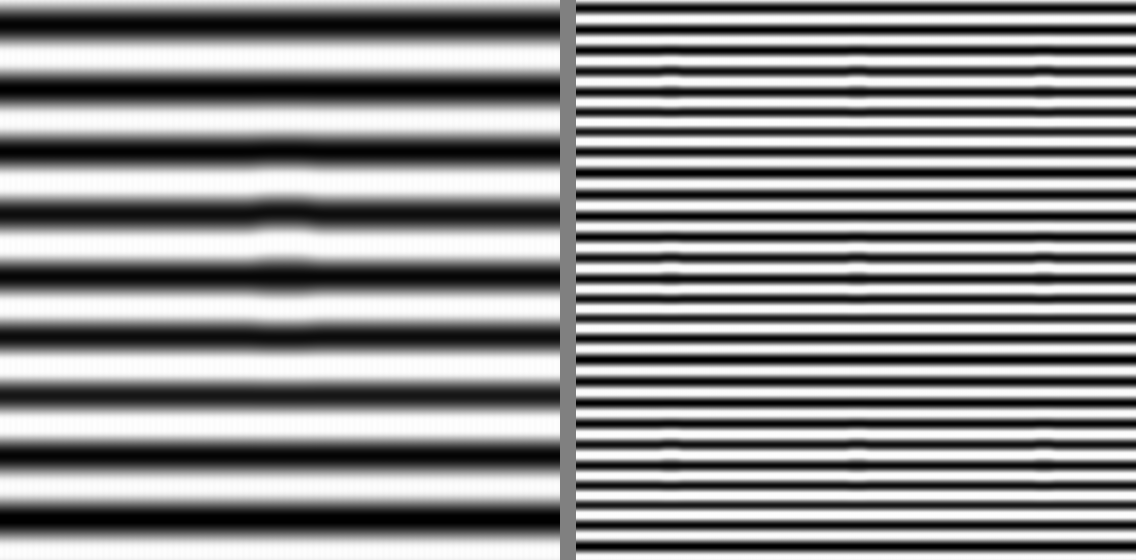
Left: one tile. Right: repeated 3 by 3.
A Shadertoy shader for this pattern:

```glsl
const float TAU = 6.2831853;

// Bands
const float BAND_COUNT = 9.0;
const float BAND_OFFSET = 0.598;      // phase of the lowest dark centre
const float CONTRAST = 1.09;
const float BASE_LEVEL = 0.022;
const float WHITE_LEVEL = 0.99;
const float WHITE_KNEE = 0.12;        // softness of the highlight rolloff

// Uneven spacing and tone: amplitudes of harmonics 1, 2, 3
const vec3 DRIFT_SIN = vec3(0.050, 0.016, 0.0);
const vec3 DRIFT_COS = vec3(0.033, -0.012, 0.0);
const vec3 TONE_SIN = vec3(0.013, -0.010, -0.022);
const vec3 TONE_COS = vec3(-0.029, -0.012, 0.017);

// Faint swelling near the middle
const vec2 SWELL_CENTER = vec2(0.508, 0.56);
const vec2 SWELL_RADIUS = vec2(0.052, 0.16);
const float SWELL_SPLIT = 0.506;      // height where the push changes direction
const float SWELL_SOFTNESS = 0.03;
const float SWELL_SHIFT = 0.004;

// Fine vertical ripple in the light bands
const float RIPPLE_COUNT = 96.0;
const float RIPPLE_DEPTH = 0.006;

// Sum of whole harmonics, so it wraps over the unit interval
float layeredSines(float t, vec3 sinAmps, vec3 cosAmps) {
    vec3 angle = TAU * t * vec3(1.0, 2.0, 3.0);
    return dot(sinAmps, sin(angle)) + dot(cosAmps, cos(angle));
}

float softMin(float a, float b, float knee) {
    float h = max(knee - abs(a - b), 0.0) / knee;
    return min(a, b) - 0.25 * knee * h * h;
}

// Vertical push away from the split line, fading to zero before the borders
float swellShift(vec2 uv) {
    vec2 d = (uv - SWELL_CENTER) / SWELL_RADIUS;
    vec2 falloff = d * d;
    float mask = exp(-falloff.x * falloff.x - falloff.y);
    return SWELL_SHIFT * mask * tanh((uv.y - SWELL_SPLIT) / SWELL_SOFTNESS);
}

void mainImage(out vec4 fragColor, in vec2 fragCoord) {
    vec2 uv = fragCoord / iResolution.xy;
    float y = uv.y - swellShift(uv);

    // Dark centres fall on whole phases
    float phase = BAND_COUNT * y - BAND_OFFSET - layeredSines(y, DRIFT_SIN, DRIFT_COS);
    float wave = 0.5 - 0.5 * cos(TAU * phase);

    // Band tone with soft highlights
    float level = BASE_LEVEL + CONTRAST * wave + layeredSines(y, TONE_SIN, TONE_COS);
    level = softMin(level, WHITE_LEVEL, WHITE_KNEE);

    // Ripple shows only in the light
    level += RIPPLE_DEPTH * wave * wave * sin(TAU * RIPPLE_COUNT * uv.x);

    fragColor = vec4(vec3(clamp(level, 0.0, 1.0)), 1.0);
}
```
